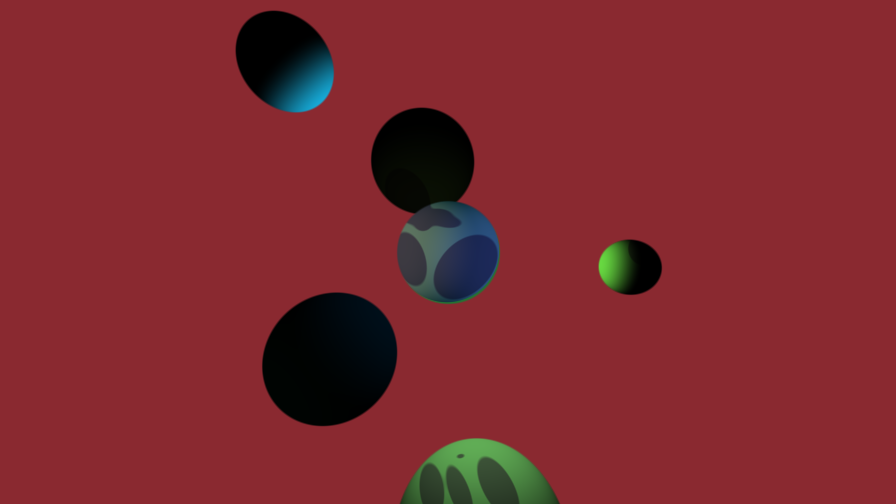
Reproduce this background procedurally as a WebGL 2 fragment shader.

```glsl
#version 300 es
precision highp float;
// Six glossy marbled balls, lit in green and cyan, floating before a flat crimson backdrop.
uniform vec2 u_resolution;
out vec4 outColor;

const float FOCAL = 0.641;
const int BALLS = 6;
const int SPOTS = 11;

// Ball axis on the canvas (xy) and sine of its angular radius (z)
const vec3 ball[BALLS] = vec3[](
    vec3(-0.318, 0.371, 0.107), vec3(-0.226, -0.205, 0.174), vec3(-0.049, 0.176, 0.151),
    vec3(0.359, -0.030, 0.074), vec3(0.064, -0.568, 0.200), vec3(0.001, -0.001, 0.157));

// Key light direction; the fill light mirrors it sideways
const vec3 lightDir[BALLS] = vec3[](
    vec3(0.65, -0.72, 0.17), vec3(0.6, 0.45, 0.3), vec3(0.0, -0.5, 0.5),
    vec3(-0.9, 0.1, 0.33), vec3(-0.05, 0.9, 0.4), vec3(-0.8, 0.1, 0.5));
const vec3 keyColor[BALLS] = vec3[](
    vec3(0.1, 0.75, 0.95), vec3(0.0, 0.07, 0.12), vec3(0.05, 0.08, 0.02),
    vec3(0.43, 0.9, 0.27), vec3(0.43, 0.77, 0.38), vec3(0.34, 0.3, 0.2));
const vec3 fillColor[BALLS] = vec3[](
    vec3(0.0), vec3(0.0, 0.02, 0.01), vec3(0.0),
    vec3(0.0), vec3(0.0), vec3(0.14, 0.16, 0.33));

// Marbling spots: centre (xy), radii (zw), with their tilts
const vec4 spot[SPOTS] = vec4[](
    vec4(-0.048, 0.056, 0.017, 0.014), vec4(0.004, 0.058, 0.022, 0.010),
    vec4(-0.022, 0.070, 0.032, 0.016), vec4(-0.075, -0.014, 0.030, 0.055),
    vec4(0.035, -0.030, 0.075, 0.050), vec4(-0.032, -0.472, 0.024, 0.053),
    vec4(0.023, -0.477, 0.020, 0.056), vec4(0.100, -0.468, 0.030, 0.068),
    vec4(0.025, -0.405, 0.007, 0.004), vec4(0.388, 0.005, 0.030, 0.032),
    vec4(-0.080, 0.110, 0.040, 0.060));
const float tilt[SPOTS] = float[](0.3, 0.0, 0.0, 0.3, 0.8, 0.1, 0.35, 0.5, 0.2, 0.4, 0.5);

float smoothUnion(float a, float b, float k) {
    float h = max(k - abs(a - b), 0.0) / k;
    return min(a, b) - 0.25 * k * h * h;
}

float marbleDistance(vec2 p) {
    float d = 1.0;
    for (int i = 0; i < SPOTS; i++) {
        float c = cos(tilt[i]), s = sin(tilt[i]);
        vec2 v = mat2(c, -s, s, c) * (p - spot[i].xy);
        float e = (length(v / spot[i].zw) - 1.0) * min(spot[i].z, spot[i].w);
        d = smoothUnion(d, e, 0.01);
    }
    return d;
}

void main() {
    vec2 p = (gl_FragCoord.xy - 0.5 * u_resolution) / u_resolution.y;
    float pixel = 1.0 / u_resolution.y;
    vec3 ray = normalize(vec3(p, FOCAL));
    float marble = smoothstep(pixel, -pixel, marbleDistance(p));
    vec3 color = vec3(0.54, 0.16, 0.19);

    for (int i = 0; i < BALLS; i++) {
        // Ray and sphere, with the sphere centre at unit distance
        vec3 axis = normalize(vec3(ball[i].xy, FOCAL));
        float radius = ball[i].z;
        float along = dot(ray, axis);
        float offset = length(cross(ray, axis));
        float depth = along - sqrt(max(radius * radius - offset * offset, 0.0));
        vec3 normal = normalize(ray * depth - axis);

        // Normal split into its part across the view and its part towards the eye
        float facing = -dot(normal, axis);
        vec3 n = vec3((normal + axis * facing).xy, facing);

        vec3 l = lightDir[i];
        vec3 shade = keyColor[i] * smoothstep(0.0, 1.0, dot(n, l))
                   + fillColor[i] * smoothstep(0.0, 1.0, dot(n, vec3(-l.xy, l.z)));
        bool central = i == BALLS - 1;
        if (central) shade += vec3(0.03, 0.16, 0.18);
        shade *= mix(vec3(1.0), vec3(0.65, 0.5, 0.68), marble);

        // Green light caught along the lower rim of the central ball
        if (central) {
            float rim = smoothstep(0.98, 1.02, length(n.xy - vec2(-0.05, 0.08)));
            shade = mix(shade, vec3(0.13, 0.45, 0.2), rim);
        }

        float edge = fwidth(offset);
        color = mix(color, shade, smoothstep(edge, -edge, offset - radius));
    }
    outColor = vec4(color, 1.0);
}
```
